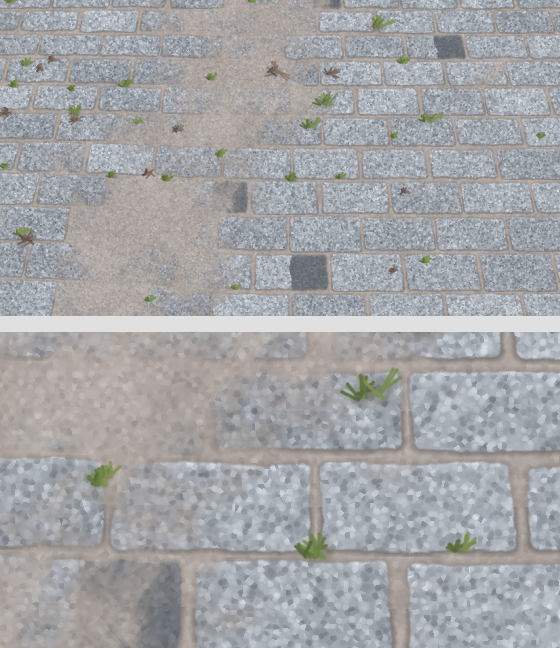
Top: the whole. Bottom: its middle third, enlarged.
Give the GLSL for this texture, as a Shadertoy shader.

```glsl
// Weathered granite paving in running bond, half buried in sand, with grass tufts.

float hash(vec2 p) {
    vec3 q = fract(vec3(p.xyx) * 0.1031);
    q += dot(q, q.yzx + 33.33);
    return fract((q.x + q.y) * q.z);
}

vec2 hash2(vec2 p) {
    return vec2(hash(p), hash(p + 71.7));
}

// Cellular noise: distance to the nearest point, and that cell's random value.
vec2 cells(vec2 p) {
    vec2 id = floor(p), nearest = vec2(9.0, 0.0);
    for (int y = -1; y <= 1; y++)
    for (int x = -1; x <= 1; x++) {
        vec2 c = id + vec2(x, y);
        float d = length(c + hash2(c) - p);
        if (d < nearest.x) nearest = vec2(d, hash(c + 19.3));
    }
    return nearest;
}

// Layered, turned and warped sines, roughly -1 to 1.
float waves(vec2 p) {
    float sum = 0.0, amp = 0.5;
    for (int i = 0; i < 5; i++) {
        p += 0.7 * sin(p.yx * 1.3 + float(i));
        sum += amp * sin(p.x) * cos(p.y);
        p = mat2(1.3, 1.2, -1.2, 1.3) * p + 2.1;
        amp *= 0.62;
    }
    return sum;
}

float segment(vec2 p, vec2 a, vec2 b) {
    p -= a;
    b -= a;
    return length(p - b * clamp(dot(p, b) / dot(b, b), 0.0, 1.0));
}

float roundBox(vec2 p, vec2 halfSize, float r) {
    vec2 q = abs(p) - halfSize + r;
    return length(max(q, 0.0)) + min(max(q.x, q.y), 0.0) - r;
}

// Blades fanned out from scattered roots, denser toward the left.
vec3 addTufts(vec3 color, vec2 p, float px) {
    for (int i = 0; i < 38; i++) {
        vec2 seed = vec2(float(i) * 3.7, 5.3);
        vec2 h = hash2(seed);
        vec2 root = vec2(1.78 * pow(h.x, 1.4), h.y);
        float size = mix(0.014, 0.044, pow(hash(seed + 2.0), 2.0));
        if (length(p - root) > 1.5 * size) continue;
        float dry = step(0.78, hash(seed + 8.0));
        float soil = 1.0 - smoothstep(0.1, 1.0, length((p - root) / vec2(1.0, 0.6)) / size);
        color = mix(color, vec3(0.40, 0.38, 0.31), 0.5 * soil);
        for (int k = 0; k < 11; k++) {
            vec2 b = hash2(seed + vec2(float(k) * 1.9, 30.0));
            float angle = (b.x - 0.5) * mix(2.6, 5.0, dry);
            vec2 base = root + size * vec2(b.y - 0.5, 0.2 * b.x - 0.2);
            vec2 tip = base + size * (0.5 + 0.6 * b.y) * vec2(sin(angle), cos(angle));
            float blade = 1.0 - smoothstep(0.0007, 0.0018 + px, segment(p, base, tip));
            vec3 green = mix(vec3(0.31, 0.39, 0.20), vec3(0.52, 0.60, 0.34), b.y);
            vec3 straw = mix(vec3(0.35, 0.28, 0.26), vec3(0.55, 0.48, 0.43), b.y);
            color = mix(color, mix(green, straw, dry), 0.85 * blade);
        }
    }
    return color;
}

void mainImage(out vec4 fragColor, in vec2 fragCoord) {
    vec2 p = fragCoord / iResolution.y;
    float px = 1.0 / iResolution.y;

    // Perspective: rows grow taller and stones wider toward the viewer.
    float depth = 1.0 - p.y;
    depth *= 1.0 + 0.05 * (1.0 - smoothstep(0.0, 0.9, p.x));
    float row = 16.4 * log(1.0 + 0.838 * depth) - 0.41;
    float rowId = floor(row);
    vec2 pitch = vec2(0.183 + 0.065 * depth, 0.0728 * (1.0 + 0.838 * depth));
    float shift = 0.6 - 0.5 * mod(rowId, 2.0) + 0.16 * (hash(vec2(rowId, 4.0)) - 0.5);
    float column = (p.x - 0.889) / pitch.x - shift;
    vec2 id = vec2(floor(column), rowId) + 40.0;

    // Stone outline, uneven in size and chipped at the edge.
    vec2 q = (vec2(column - floor(column), 1.0 - row + rowId) - 0.5) * pitch;
    vec2 halfSize = 0.5 * pitch - 0.005 - 0.006 * hash2(id + 3.0);
    float rough = waves(p * 42.0);
    float d = roundBox(q, halfSize, 0.008) + 0.0035 * rough;
    float stone = 1.0 - smoothstep(-px, px + 0.0015, d);

    // Sand drifts: a winding band, a lower-left patch, and a far-right patch.
    float drift = exp(-pow((p.x - 0.8 + 0.28 * depth) / 0.36, 2.0));
    drift += 0.6 * exp(-dot(p - vec2(0.3, 0.2), p - vec2(0.3, 0.2)) / 0.045);
    drift += 0.45 * exp(-pow((p.x - 1.55) / 0.25, 2.0) - pow((p.y - 0.78) / 0.07, 2.0));
    float cover = 0.65 * drift + 0.45 * (hash(id + 9.0) - 0.5)
                + 0.22 * waves(p * 9.0) + 0.16 * rough;
    float bare = 1.0 - smoothstep(0.32, 0.68, cover);

    // Grain and mottling.
    vec2 fine = cells(p * 150.0), coarse = cells(p * 78.0);
    float speck = (fine.y - 0.5) * (1.0 - smoothstep(0.3, 0.8, fine.x));
    float fleck = (coarse.y - 0.5) * (1.0 - smoothstep(0.2, 0.7, coarse.x));
    float mottle = waves(p * 17.0 + 6.0);

    vec3 sand = vec3(0.685, 0.650, 0.630) + 0.035 * mottle + 0.08 * speck + 0.05 * fleck;
    float pebble = step(0.975, coarse.y) * (1.0 - smoothstep(0.18, 0.32, coarse.x));
    sand = mix(sand, vec3(0.77, 0.75, 0.73), 0.7 * pebble);

    vec3 granite = vec3(0.645, 0.670, 0.705) + 0.09 * (hash(id) - 0.5)
                 + 0.025 * mottle + 0.24 * speck + 0.16 * fleck;
    float inlay = step(0.94, hash(id + 17.0)) * smoothstep(-0.003, 0.003, q.x + 0.01 * rough);
    granite = mix(granite, vec3(0.39, 0.41, 0.44) + 0.08 * speck, 0.9 * inlay);
    granite += 0.05 * smoothstep(-0.008, 0.0, d) * smoothstep(0.0, halfSize.y, q.y);

    // Shaded joints, deepest under the lower edges.
    float joint = (1.0 - smoothstep(0.0, 0.009, d)) * (0.35 + 0.4 * step(q.y, 0.0));
    vec3 color = mix(sand, vec3(0.43, 0.41, 0.40), joint * bare);
    color = mix(color, granite, stone * mix(0.12, 0.96, bare));

    fragColor = vec4(addTufts(color, p, px), 1.0);
}
```
